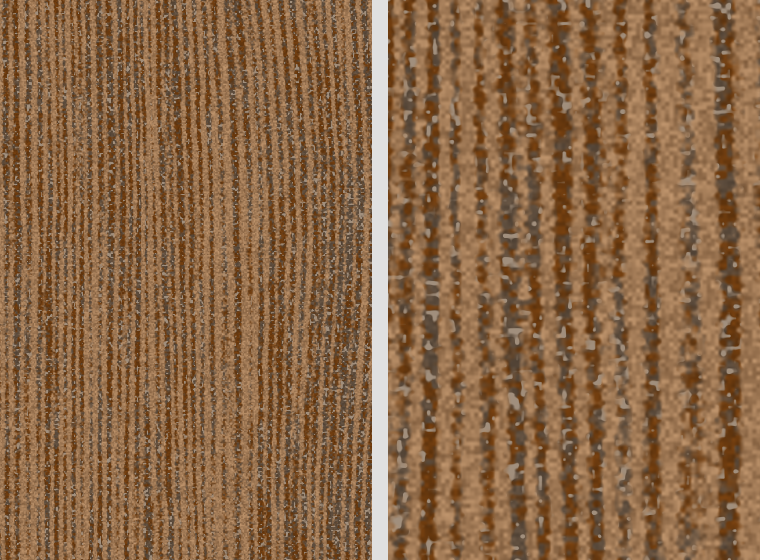
Left: the whole. Right: its middle third, enlarged.
This texture is drawn by a Shadertoy shader. Its source:

```glsl
#define STRIPES 58.0
#define GRAIN 300.0
#define RAGGED 0.80
#define TAN_BIAS 0.03
#define EDGE 0.46
#define TAN_DARK vec3(0.47, 0.335, 0.215)
#define TAN_LIGHT vec3(0.735, 0.57, 0.415)
#define GROOVE_BROWN vec3(0.415, 0.225, 0.055)
#define GROOVE_GREY vec3(0.36, 0.295, 0.235)
#define SPECK vec3(0.63, 0.56, 0.49)

// Integer hash of a lattice cell, 0 to 1
float hash(ivec2 cell) {
    uvec2 q = uvec2(cell) * uvec2(1597334677u, 3812015801u);
    uint n = (q.x ^ q.y) * 1597334677u;
    n = (n ^ (n >> 15)) * 2246822519u;
    n ^= n >> 13;
    return float(n >> 8) / 16777216.0;
}

// Smooth value noise, 0 to 1
float noise(vec2 p) {
    ivec2 i = ivec2(floor(p));
    vec2 f = fract(p);
    f = f * f * (3.0 - 2.0 * f);
    float low = mix(hash(i), hash(i + ivec2(1, 0)), f.x);
    float high = mix(hash(i + ivec2(0, 1)), hash(i + ivec2(1, 1)), f.x);
    return mix(low, high, f.y);
}

// Height of the wood: positive on tan ridges, negative in grooves
float ridgeHeight(vec2 p) {
    float phase = p.x * STRIPES + 1.7 * noise(vec2(p.x * 13.0, p.y * 1.3 + 5.0));
    float height = 0.52 * cos(6.2831853 * phase);
    height += 0.50 * (noise(vec2(p.x * 40.0, p.y * 1.8 + 20.0)) - 0.5);
    height += 0.95 * (noise(vec2(p.x * 120.0, p.y * 2.6 + 40.0)) - 0.5);
    height += 0.50 * (noise(vec2(p.x * 160.0, p.y * 14.0 + 60.0)) - 0.5);
    return height;
}

void mainImage(out vec4 fragColor, in vec2 fragCoord) {
    vec2 uv = fragCoord / iResolution.xy;
    vec2 p = fragCoord / iResolution.y;

    // Gentle lean and sway of the fibres
    vec2 fibre = p;
    fibre.x += 0.03 * (noise(vec2(p.x * 3.0, p.y * 1.6) + 9.0) - 0.5);
    fibre.x += 0.025 * p.y * smoothstep(0.15, 0.5, uv.x) * smoothstep(0.9, 0.6, uv.x);
    fibre.x += 0.003 * (noise(vec2(p.x * 20.0, p.y * 14.0)) - 0.5);

    // Fine grain shared by ridges and edges
    float grain = noise(p * GRAIN);
    float fine = noise(p * GRAIN * 1.35 + 70.0);
    float specks = noise(p * GRAIN * 0.95 + 150.0);
    float rightSide = smoothstep(0.65, 1.0, uv.x);

    // Tan ridges with a pebbled surface
    vec3 ridge = mix(TAN_DARK, TAN_LIGHT, 0.10 + 0.75 * fine + 0.25 * grain);

    // Brown grooves with streaks of grey dust and pale specks
    float dust = noise(vec2(fibre.x * 75.0, p.y * 13.0) + 30.0);
    dust = 0.40 * dust + 0.60 * noise(p * GRAIN * 0.8 + 210.0);
    float grey = smoothstep(0.32, 0.70, dust + 0.06 * rightSide);
    vec3 groove = mix(GROOVE_BROWN, GROOVE_GREY, grey);
    groove *= 0.86 + 0.28 * fine;
    float pale = smoothstep(0.66, 0.90, specks + 0.16 * (grey - 0.5));
    groove = mix(groove, SPECK, pale);

    // Ragged border between the two
    float height = ridgeHeight(fibre) + TAN_BIAS - 0.10 * rightSide;
    height += RAGGED * (grain - 0.5);
    float tanAmount = smoothstep(-EDGE, EDGE, height);
    fragColor = vec4(mix(groove, ridge, tanAmount), 1.0);
}
```
